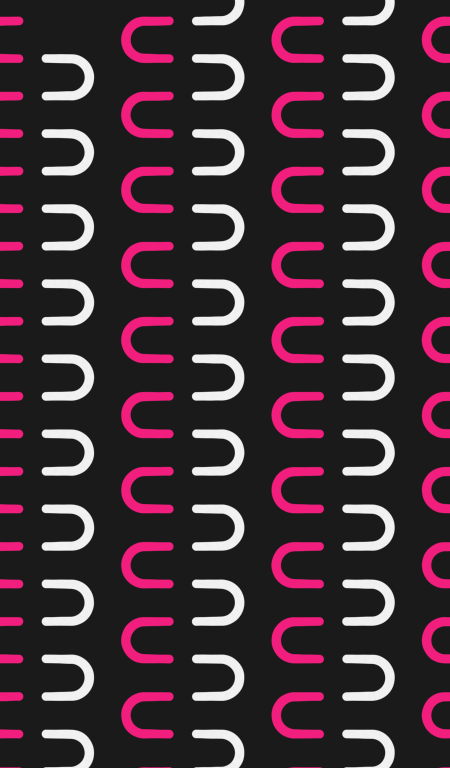
A Shadertoy shader for this pattern:

```glsl
const vec2 CANVAS = vec2(0.5885, 1.0);
const vec2 PERIOD = vec2(0.1966, 0.09773);
const vec3 CHARCOAL = vec3(0.102);
const vec3 PINK = vec3(0.945, 0.118, 0.49);
const vec3 WHITE = vec3(0.945);

vec2 hashGradient(vec2 cell) {
    float angle = 6.2832 * fract(sin(dot(cell, vec2(127.1, 311.7))) * 43758.5);
    return vec2(cos(angle), sin(angle));
}

float gradientNoise(vec2 p) {
    vec2 i = floor(p), f = fract(p);
    vec2 w = f * f * f * (f * (f * 6.0 - 15.0) + 10.0);
    vec2 e = vec2(0.0, 1.0);
    float low = mix(dot(hashGradient(i), f),
                    dot(hashGradient(i + e.yx), f - e.yx), w.x);
    float high = mix(dot(hashGradient(i + e.xy), f - e.xy),
                     dot(hashGradient(i + e.yy), f - e.yy), w.x);
    return mix(low, high, w.y);
}

// Round-capped horseshoe, bent towards +x, thinning towards its arm tips
float horseshoe(vec2 p, float radius, float arm, float tipWidth, float bendWidth) {
    p.y = abs(p.y);
    float spread = 0.0004 * clamp(-p.x / arm, 0.0, 1.0);
    float centreline = p.x > 0.0
        ? abs(length(p) - radius)
        : length(vec2(min(p.x + arm, 0.0), p.y - radius - spread));
    return centreline - mix(tipWidth, bendWidth, smoothstep(-arm, radius, p.x));
}

vec2 cellIndex(vec2 p, vec2 origin) {
    return round((p - origin) / PERIOD);
}

// Coverage of one lattice of horseshoes; facing is +1 or -1
float horseshoeLattice(vec2 p, vec2 origin, float facing, float pixel) {
    vec2 local = p - origin - PERIOD * cellIndex(p, origin);
    local.x *= facing;
    float wobble = 0.0003 * gradientNoise(p * 70.0);
    float d = horseshoe(local, 0.0241, 0.0326, 0.0056, 0.0062) + wobble;
    return 1.0 - smoothstep(-0.75 * pixel, 0.75 * pixel, d);
}

void mainImage(out vec4 fragColor, in vec2 fragCoord) {
    vec2 p = fragCoord / iResolution.xy * CANVAS;
    float pixel = 1.0 / iResolution.y;
    vec2 pinkOrigin = vec2(0.1888, 0.0686);
    vec2 whiteOrigin = vec2(0.0927, 0.0198);

    float pink = horseshoeLattice(p, pinkOrigin, -1.0, pixel);
    float white = horseshoeLattice(p, whiteOrigin, 1.0, pixel);

    // The first white column stops one row short of the top
    if (cellIndex(p, whiteOrigin) == vec2(0.0, 10.0)) white = 0.0;

    // Faint mottling of the white paint
    vec3 whitePaint = WHITE + 0.015 * gradientNoise(p * 160.0);

    vec3 color = mix(CHARCOAL, PINK, pink);
    color = mix(color, whitePaint, white);
    fragColor = vec4(color, 1.0);
}
```
